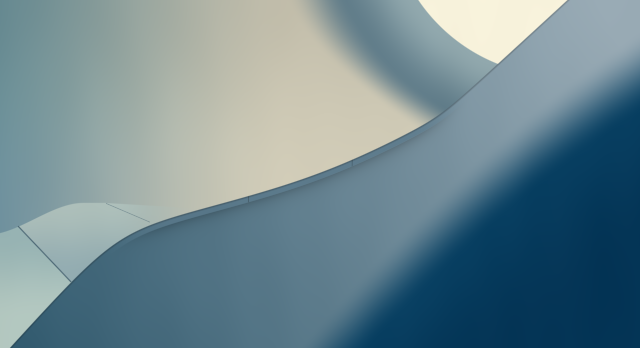
Reproduce this background procedurally as a WebGL 2 fragment shader.

```glsl
#version 300 es
precision highp float;
// Curved architectural surfaces: a pale wall, a round opening and a sweeping blue ridge.
uniform vec2 u_resolution;
out vec4 outColor;

#define RING_CENTER vec2(1.615, 1.280)
#define OPENING_RADIUS 0.499
#define SHADOW_RADIUS 0.690
#define RAIL_WIDTH 0.017
#define BLUE_SOFTNESS 0.085
#define SEAM_WIDTH 0.0016
#define MOTTLE 0.012

const vec3 TEAL = vec3(0.40, 0.56, 0.60);
const vec3 SAND = vec3(0.82, 0.80, 0.72);
const vec3 CREAM = vec3(0.97, 0.95, 0.86);
const vec3 RING_DARK = vec3(0.38, 0.49, 0.54);
const vec3 RING_LIGHT = vec3(0.57, 0.66, 0.68);
const vec3 SLATE = vec3(0.19, 0.35, 0.43);
const vec3 MIST = vec3(0.60, 0.67, 0.71);
const vec3 DEEP_BLUE = vec3(0.015, 0.205, 0.335);
const vec3 SEAM = vec3(0.24, 0.35, 0.41);

vec2 hashGradient(vec2 cell) {
  float a = 6.2832 * fract(sin(dot(cell, vec2(127.1, 311.7))) * 43758.5);
  return vec2(cos(a), sin(a));
}

float gradientNoise(vec2 p) {
  vec2 i = floor(p), f = fract(p);
  vec2 u = f * f * f * (f * (f * 6.0 - 15.0) + 10.0);
  vec2 e = vec2(1.0, 0.0);
  float low = mix(dot(hashGradient(i), f), dot(hashGradient(i + e), f - e), u.x);
  float high = mix(dot(hashGradient(i + e.yx), f - e.yx),
                   dot(hashGradient(i + e.xx), f - e.xx), u.x);
  return mix(low, high, u.y);
}

// Smooth hinge: zero before the bend, a straight line after it.
float hinge(float x, float softness) {
  return softness * log(1.0 + exp(x / softness));
}

float ridgeHeight(float x) {
  return -0.031 + 1.1 * x - 0.85 * hinge(x - 0.335, 0.06)
       + 0.30 * hinge(x - 0.957, 0.12) + 0.37 * hinge(x - 1.263, 0.0287);
}

float segmentDistance(vec2 p, vec2 a, vec2 b) {
  vec2 ab = b - a;
  return length(p - a - ab * clamp(dot(p - a, ab) / dot(ab, ab), 0.0, 1.0));
}

// Coverage of the region where the signed distance is negative.
float inside(float d, float pixel) {
  return smoothstep(pixel, -pixel, d);
}

vec3 wallAndOpening(vec2 p, float pixel) {
  float warmth = smoothstep(-0.2, 0.85, p.x - 0.06 * (p.y - 0.5));
  vec3 wall = mix(TEAL, SAND, warmth) * (1.0 - 0.07 * smoothstep(0.5, 1.0, p.y));
  wall += vec3(-0.01, -0.02, 0.005) * (1.0 - warmth) * smoothstep(0.8, 0.35, p.y);

  // Soft shadow outside the ring, lighter towards the opening.
  float r = length(p - RING_CENTER);
  float spread = mix(0.085, 0.15, smoothstep(0.65, 1.0, p.y));
  float shadow = smoothstep(SHADOW_RADIUS + spread, SHADOW_RADIUS - 0.015, r);
  vec3 ring = mix(RING_DARK, RING_LIGHT, smoothstep(SHADOW_RADIUS, OPENING_RADIUS, r));
  vec3 color = mix(wall, ring, shadow);
  return mix(color, CREAM, inside(r - OPENING_RADIUS, pixel));
}

vec3 addPanels(vec3 color, vec2 p, float pixel) {
  float top = 0.325 + 0.092 * smoothstep(-0.04, 0.24, p.x) - 0.06 * max(p.x - 0.3, 0.0);
  vec2 a = vec2(0.053, 0.349), b = vec2(0.203, 0.191);
  float side = (p.x - a.x) * (a.y - b.y) + (p.y - a.y) * (b.x - a.x);
  vec3 front = mix(vec3(0.59, 0.70, 0.70), vec3(0.70, 0.78, 0.75), smoothstep(0.33, 0.08, p.y));
  vec3 back = mix(vec3(0.57, 0.67, 0.69), vec3(0.68, 0.75, 0.73), smoothstep(0.20, 0.42, p.y));
  vec3 panel = mix(front, back, inside(-side * 4.6, pixel));
  float fade = smoothstep(0.57, 0.31, p.x);
  color = mix(color, panel, fade * inside(p.y - top, pixel));
  float seam = inside(segmentDistance(p, a, b) - SEAM_WIDTH, pixel);
  float faint = inside(segmentDistance(p, vec2(0.306, 0.415), vec2(0.43, 0.362)) - 0.0007, pixel);
  return mix(color, SEAM, max(0.85 * seam, 0.5 * faint));
}

vec3 lowerSurface(vec2 p, float depth, float pixel) {
  vec3 color = mix(SLATE, MIST, clamp(0.45 * p.x + 0.25 * p.y - 0.02, 0.0, 1.0));

  // Rail along the ridge, with its cast shadow and joints.
  float extent = smoothstep(0.30, 0.50, p.x) * smoothstep(1.36, 1.18, p.x);
  float under = smoothstep(RAIL_WIDTH - pixel, RAIL_WIDTH + pixel, depth);
  color *= 1.0 - 0.20 * extent * under * exp(-(depth - RAIL_WIDTH) / 0.018);
  color = mix(color, vec3(0.35, 0.47, 0.54), 0.75 * extent * (1.0 - under));
  float joint = min(abs(p.x - 0.714), abs(p.x - 1.012));
  color *= 1.0 - 0.25 * inside(joint - 0.001, pixel) * (1.0 - under);
  color *= 1.0 - 0.24 * smoothstep(0.007, 0.0, depth);

  // Deep blue fold rising to the right.
  float x = p.x - 0.957;
  float fold = (1.148 * x - 0.284 * x * x - p.y) / 1.4;
  vec3 blue = DEEP_BLUE + vec3(0.015, 0.045, 0.05) * smoothstep(0.35, 0.0, fold);
  return mix(color, blue, smoothstep(-BLUE_SOFTNESS, BLUE_SOFTNESS, fold));
}

void main() {
  vec2 p = gl_FragCoord.xy / u_resolution.y;
  float pixel = 0.8 / u_resolution.y;
  float slope = (ridgeHeight(p.x + 0.002) - ridgeHeight(p.x - 0.002)) / 0.004;
  float ridge = (p.y - ridgeHeight(p.x)) / sqrt(1.0 + slope * slope);

  vec3 color = addPanels(wallAndOpening(p, pixel), p, pixel);
  color = mix(color, lowerSurface(p, max(-ridge, 0.0), pixel), inside(ridge, pixel));
  color += MOTTLE * gradientNoise(p * vec2(9.0, 3.0));
  outColor = vec4(color, 1.0);
}
```
